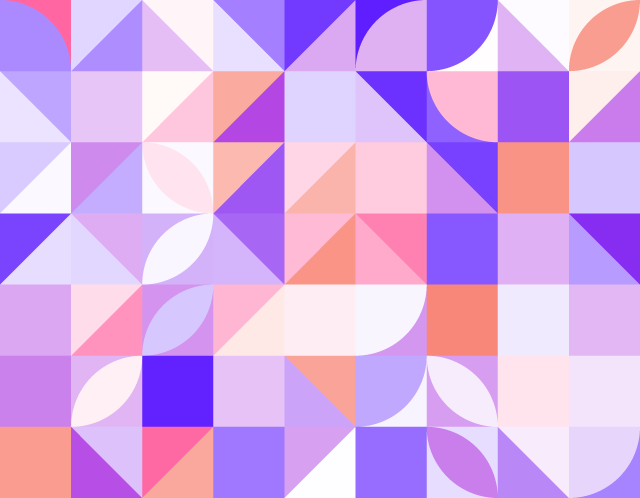
A WebGL 2 fragment shader for this pattern:

```glsl
#version 300 es
precision highp float;

uniform vec2 u_resolution;
out vec4 fragColor;

// Cubing modulo 71 permutes the cells, so every share of values stays even
float shuffled(int cell, int seed) {
    int k = (cell + seed * 11) % 71;
    return (float(k * k * k % 71) + 0.5) / 71.0;
}

// One of five inks, thinned over white
vec3 tint(float pick, float strength) {
    vec3 ink = vec3(0.35, 0.09, 1.00);                  // indigo
    if (pick > 0.32) ink = vec3(0.48, 0.09, 0.94);      // violet
    if (pick > 0.41) ink = vec3(0.67, 0.19, 0.88);      // purple
    if (pick > 0.68) ink = vec3(1.00, 0.36, 0.61);      // pink
    if (pick > 0.88) ink = vec3(0.97, 0.44, 0.37);      // coral
    return mix(vec3(1.0), ink, 0.01 + 0.97 * pow(strength, 1.25));
}

// True inside the figure of a tile, p runs from 0 to 1
bool insideFigure(vec2 p, float kind, float turn) {
    if (kind < 0.32) return false;                      // plain square
    if (kind < 0.77) {                                  // diagonal half
        if (turn < 0.5) p.x = 1.0 - p.x;
        return p.y < p.x;
    }
    if (kind < 0.90) {                                  // quarter disc
        vec2 corner = vec2(step(0.4, turn), step(0.25, fract(turn * 2.5)));
        return distance(p, corner) < 1.0;
    }
    if (turn < 0.17) p.x = 1.0 - p.x;                   // leaf
    return max(distance(p, vec2(1.0, 0.0)), distance(p, vec2(0.0, 1.0))) < 1.0;
}

vec3 tileColor(vec2 q) {
    ivec2 id = clamp(ivec2(floor(q)), ivec2(0), ivec2(8, 6));
    int cell = id.x + 9 * id.y;
    float strength = shuffled(cell, 1);
    vec3 ground = tint(shuffled(cell, 2), strength);

    // The figure keeps a clear step in strength from its ground
    float contrast = 0.2 + 0.6 * shuffled(cell, 3);
    vec3 figure = tint(shuffled(cell, 4), fract(strength + contrast));
    return insideFigure(fract(q), shuffled(cell, 5), shuffled(cell, 6)) ? figure : ground;
}

void main() {
    // Average a 4 by 4 grid of samples to smooth all edges
    vec3 sum = vec3(0.0);
    for (int i = 0; i < 16; i++) {
        vec2 offset = (vec2(i % 4, i / 4) - 1.5) / 4.0;
        sum += tileColor((gl_FragCoord.xy + offset) / u_resolution * vec2(9.0, 7.0));
    }
    fragColor = vec4(sum / 16.0, 1.0);
}
```
